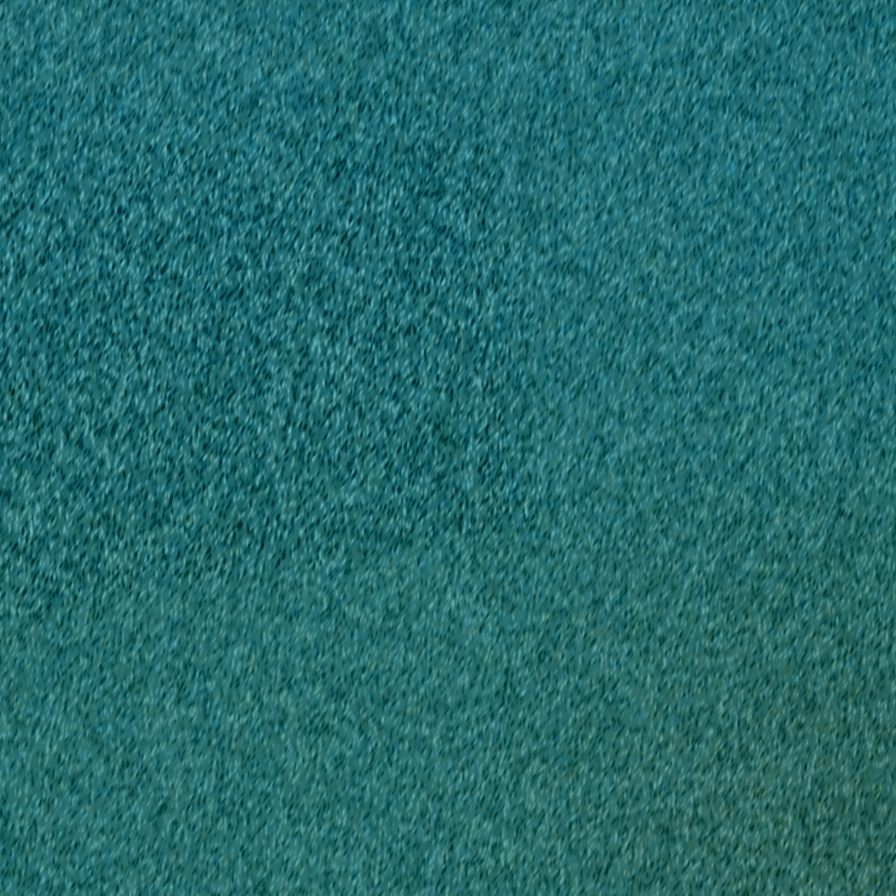
This texture is drawn by a Shadertoy shader. Its source:

```glsl
vec3 hash3(vec2 cell) {
    vec3 q = fract(cell.xyx * vec3(0.1031, 0.1030, 0.0973));
    q += dot(q, q.yxz + 33.33);
    return fract((q.xxy + q.yzz) * q.zyx);
}

// Cellular fibres: jittered strokes with random tone and lean, edged by the opposite tone
float fibres(vec2 p, float edging) {
    vec2 cell = floor(p);
    float sum = 0.0;
    for (int j = -1; j <= 1; j++) {
        for (int i = -1; i <= 1; i++) {
            vec2 id = cell + vec2(i, j);
            vec3 rnd = hash3(id);
            vec2 d = p - id - rnd.xy;
            d.x += d.y * (fract(rnd.z * 17.0) - 0.5);
            sum += (rnd.z * 2.0 - 1.0) * exp(-3.3 * dot(d, d)) * cos(edging * d.x);
        }
    }
    return sum;
}

mat2 rotation(float angle) {
    float c = cos(angle), s = sin(angle);
    return mat2(c, -s, s, c);
}

float segmentDistance(vec2 p, vec2 a, vec2 b) {
    vec2 ab = b - a;
    return length(p - a - ab * clamp(dot(p - a, ab) / dot(ab, ab), 0.0, 1.0));
}

void mainImage(out vec4 fragColor, in vec2 fragCoord) {
    vec2 uv = fragCoord / iResolution.xy;
    float wobble = 0.006 * sin(uv.x * 41.0 + 2.0 * sin(uv.y * 33.0));

    // Crisper, darker patch with a slanted lower edge
    float patchMask = smoothstep(-0.02, 0.02, uv.y - 0.31 - 0.17 * uv.x + wobble)
        * smoothstep(-0.03, 0.03, 0.655 - 0.12 * uv.y - uv.x + wobble)
        * (1.0 - smoothstep(0.74, 0.98, uv.y));

    // Teal cloth, greener below and olive in the lower right corner
    vec3 color = mix(vec3(0.155, 0.432, 0.427), vec3(0.135, 0.435, 0.460),
                     smoothstep(0.15, 0.85, uv.y));
    float corner = 1.0 - smoothstep(0.0, 0.65, length(uv - vec2(1.0, 0.0)));
    color += corner * vec3(0.03, -0.025, -0.06);
    color -= patchMask * vec3(0.018, 0.020, 0.018);
    color -= 0.015 * smoothstep(0.75, 1.0, uv.x);

    // Fine slanted nap, softly limited, over faint mottling
    vec2 nap = rotation(-0.27) * uv;
    float grain = fibres(nap * vec2(265.0, 145.0) + 300.0, 2.4);
    grain /= sqrt(1.0 + 0.4 * grain * grain);
    float clumps = fibres(nap * vec2(110.0, 70.0) + 700.0, 0.0);
    float mottle = fibres(uv * 17.0 + 90.0, 0.0);
    color += grain * mix(0.195, 0.265, patchMask) * vec3(0.98, 1.0, 1.0);
    color += clumps * 0.026 + mottle * 0.009;

    // Small shifts between green and blue threads
    float tint = fibres(nap * vec2(150.0, 95.0) + 1100.0, 0.0);
    color += tint * vec3(0.016, -0.004, -0.026);

    // Faint crease
    float crease = segmentDistance(uv, vec2(0.09, 0.675), vec2(0.36, 0.712));
    color -= 0.05 * (1.0 - smoothstep(0.0005, 0.003, crease + 0.2 * abs(wobble)));

    fragColor = vec4(clamp(color, 0.0, 1.0), 1.0);
}
```
